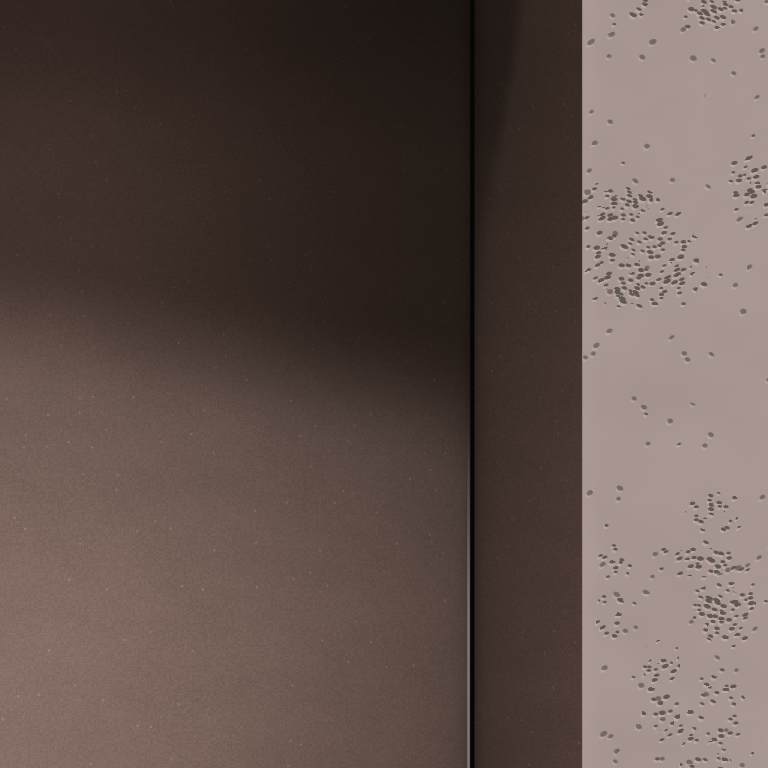
This texture is drawn by a three.js fragment shader. Its source:

```glsl
// Brown metal panels with a soft shadow and a dark seam, beside a pitted plaster wall.
varying vec2 vUv;

const float SEAM_X = 0.614;
const float WALL_X = 0.758;

float hash(vec2 p) {
  p = fract(p * vec2(0.1031, 0.1137));
  p += dot(p, p.yx + 33.33);
  return fract((p.x + p.y) * p.x * 17.0);
}

// Cellular noise: x is the distance to the nearest point, y its random id.
vec2 cellular(vec2 p) {
  vec2 cell = floor(p);
  vec2 nearest = vec2(9.0, 0.0);
  for (int j = -1; j <= 1; j++) {
    for (int i = -1; i <= 1; i++) {
      vec2 c = cell + vec2(float(i), float(j)) + 100.0;
      vec2 point = c - 100.0 + 0.15 + 0.7 * vec2(hash(c), hash(c + 57.0));
      float d = length(p - point);
      if (d < nearest.x) nearest = vec2(d, hash(c + 131.0));
    }
  }
  return nearest;
}

// Layered sines: a slow, uneven mottling in -1..1.
float mottle(vec2 p) {
  float sum = 0.0;
  float amp = 0.5;
  for (int i = 0; i < 4; i++) {
    p = mat2(0.8, 0.6, -0.6, 0.8) * p * 1.9 + 1.7;
    sum += amp * sin(p.x + 1.3 * sin(p.y)) * cos(p.y * 0.8);
    amp *= 0.6;
  }
  return sum;
}

float patchMask(vec2 p, vec2 center, vec2 size) {
  vec2 q = (p - center) / size;
  return exp(-dot(q, q) * dot(q, q));
}

// Where the plaster is rough enough to show clustered pits.
float roughness(vec2 p) {
  float m = patchMask(p, vec2(0.925, 0.987), vec2(0.036, 0.025));
  m += 0.4 * patchMask(p, vec2(0.825, 0.987), vec2(0.03, 0.013));
  m += 0.8 * patchMask(p, vec2(0.985, 0.755), vec2(0.033, 0.048));
  m += patchMask(p, vec2(0.810, 0.732), vec2(0.065, 0.022));
  m += patchMask(p, vec2(0.835, 0.655), vec2(0.075, 0.052));
  m += 0.8 * patchMask(p, vec2(0.928, 0.332), vec2(0.034, 0.024));
  m += 0.7 * patchMask(p, vec2(0.918, 0.275), vec2(0.05, 0.024));
  m += patchMask(p, vec2(0.945, 0.202), vec2(0.04, 0.036));
  m += 0.3 * patchMask(p, vec2(0.800, 0.23), vec2(0.022, 0.08));
  m += 0.7 * patchMask(p, vec2(0.860, 0.09), vec2(0.024, 0.065));
  m += 0.6 * patchMask(p, vec2(0.930, 0.05), vec2(0.04, 0.07));
  return min(m, 1.0);
}

float pits(vec2 p, vec2 scale, float density) {
  vec2 c = cellular(p * scale);
  float radius = 0.22 + 0.25 * fract(c.y * 13.0);
  return smoothstep(radius + 0.16, radius - 0.1, c.x) * step(c.y, density);
}

float pitField(vec2 p) {
  vec2 q = p + 0.004 * vec2(sin(p.y * 83.0), sin(p.x * 61.0));
  float broken = 0.65 + 0.5 * mottle(p * vec2(12.0, 38.0));
  float clustered = pits(q, vec2(105.0, 165.0), 0.9 * roughness(p) * broken);
  float loose = pits(q + 0.37, vec2(88.0, 105.0), 0.035 + 0.035 * mottle(p * 9.0));
  return max(clustered, 0.75 * loose);
}

vec3 plaster(vec2 p) {
  vec3 base = vec3(0.655, 0.588, 0.563) + 0.012 * mottle(p * vec2(7.0, 10.0));
  base += 0.012 * smoothstep(0.79, WALL_X, p.x);
  float pit = pitField(p);
  float rim = pitField(p + vec2(0.0015, 0.003));
  return base * (1.0 - 0.42 * pit) + 0.07 * rim * (1.0 - pit);
}

vec3 leftPanel(vec2 p) {
  float x = p.x / SEAM_X;
  vec3 shade = mix(vec3(0.262, 0.198, 0.175), vec3(0.145, 0.112, 0.094), smoothstep(0.0, 1.0, x));
  shade *= 1.0 - 0.24 * smoothstep(0.76, 1.0, p.y);
  vec3 light = mix(vec3(0.525, 0.432, 0.397), vec3(0.325, 0.262, 0.236), pow(x, 1.5));
  light *= 1.0 - 0.18 * smoothstep(0.15, 0.55, p.y);
  float edge = 0.605 - 0.115 * x;
  float lit = 1.0 - smoothstep(edge - 0.12, edge + 0.08, p.y);
  return mix(shade, light, lit);
}

vec3 rightPanel(vec2 p) {
  float x = (p.x - SEAM_X) / (WALL_X - SEAM_X);
  vec3 col = mix(vec3(0.268, 0.206, 0.184), vec3(0.190, 0.147, 0.125), smoothstep(0.1, 1.0, p.y));
  col *= 0.91 + 0.22 * x;
  float wedgeX = SEAM_X + 0.065 * smoothstep(0.55, 1.05, p.y);
  float wedge = 1.0 - smoothstep(wedgeX - 0.012, wedgeX + 0.012, p.x);
  return col * (1.0 - 0.28 * wedge * smoothstep(0.5, 0.95, p.y));
}

vec3 metalGrain(vec3 col, vec2 p) {
  float grain = hash(floor(p * 512.0)) - 0.5;
  vec2 speck = cellular(p * 70.0);
  float glint = smoothstep(0.16, 0.04, speck.x) * step(0.94, speck.y);
  return col * (1.0 + 0.09 * grain + 0.025 * mottle(p * vec2(14.0, 19.0)) + 0.22 * glint);
}

void main() {
  vec2 p = vUv;
  vec3 metal = mix(leftPanel(p), rightPanel(p), smoothstep(SEAM_X - 0.001, SEAM_X + 0.001, p.x));
  metal = metalGrain(metal, p);
  // Seam: soft falloff, black gap and a cool glint on its lower left edge.
  float seam = abs(p.x - SEAM_X - 0.001);
  metal *= 1.0 - 0.3 * exp(-seam * 110.0);
  metal = mix(metal, vec3(0.025, 0.02, 0.02), 1.0 - smoothstep(0.0015, 0.004, seam));
  float glint = 1.0 - smoothstep(0.0007, 0.0024, abs(p.x - SEAM_X + 0.004));
  metal = mix(metal, vec3(0.50, 0.53, 0.55), 0.85 * glint * (1.0 - smoothstep(0.15, 0.48, p.y)));
  vec3 col = mix(metal, plaster(p), smoothstep(WALL_X - 0.001, WALL_X + 0.001, p.x));
  gl_FragColor = vec4(col, 1.0);
}
```
